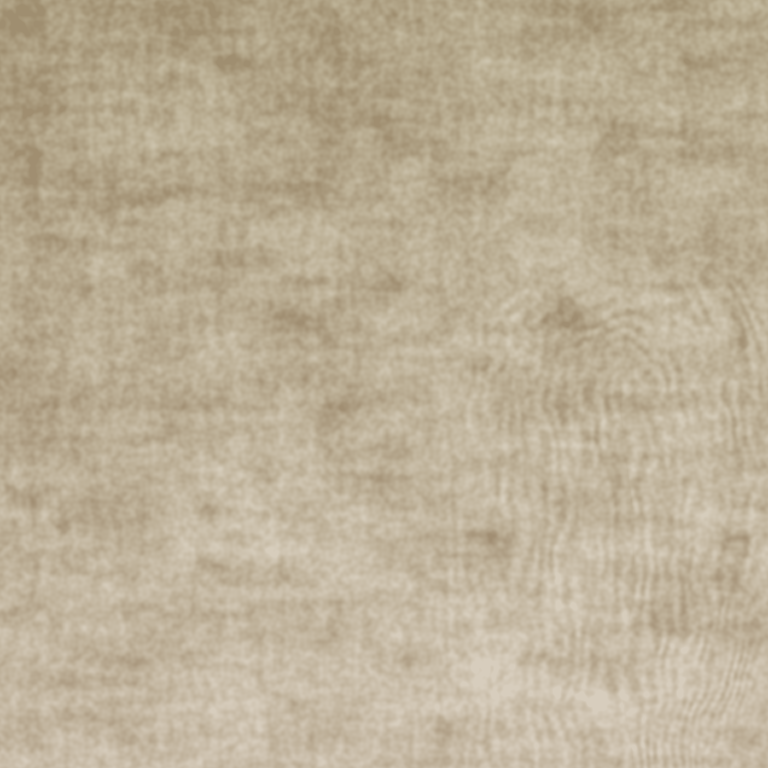
Write a WebGL 1 fragment shader that draws this texture.

```glsl
precision highp float;

uniform vec2 u_resolution;

vec2 gradientAt(vec2 cell) {
  vec3 q = fract(vec3(cell.xyx) * vec3(0.1031, 0.1030, 0.0973));
  q += dot(q, q.yzx + 33.33);
  float angle = 6.2832 * fract((q.x + q.y) * q.z);
  return vec2(cos(angle), sin(angle));
}

float gradientNoise(vec2 p) {
  vec2 i = floor(p);
  vec2 f = p - i;
  vec2 u = f * f * f * (f * (f * 6.0 - 15.0) + 10.0);
  float a = dot(gradientAt(i), f);
  float b = dot(gradientAt(i + vec2(1.0, 0.0)), f - vec2(1.0, 0.0));
  float c = dot(gradientAt(i + vec2(0.0, 1.0)), f - vec2(0.0, 1.0));
  float d = dot(gradientAt(i + 1.0), f - 1.0);
  return mix(mix(a, b, u.x), mix(c, d, u.x), u.y);
}

// Broad worn patches, wider than tall
float blotches(vec2 p) {
  float sum = 0.0;
  float amplitude = 0.56;
  vec2 q = p * vec2(3.2, 5.0) + 7.3;
  for (int i = 0; i < 4; i++) {
    sum += amplitude * gradientNoise(q);
    q = q * 2.03 + 19.7;
    amplitude *= 0.83;
  }
  return sum;
}

// Crossed threads, slightly bowed
float weave(vec2 p) {
  vec2 q = p + 0.012 * vec2(gradientNoise(p * 5.0 + 40.0), gradientNoise(p * 4.0 + 60.0));
  float across = gradientNoise(q * vec2(7.0, 58.0) + 11.0);
  float down = gradientNoise(q * vec2(60.0, 8.0) + 83.0);
  return 0.46 * across + 0.42 * down;
}

float grain(vec2 p) {
  return 0.6 * gradientNoise(p * 78.0 + 5.0) + 0.42 * gradientNoise(p * 132.0 + 31.0);
}

// Arched creases that run down into near-vertical ripples
float creases(vec2 p) {
  vec2 warp = vec2(gradientNoise(p * 7.0 + 21.0), gradientNoise(p * 6.0 + 52.0));
  vec2 q = p - vec2(0.82, 0.5) + 0.025 * warp;
  q.x += 0.5 * max(-q.y - 0.2, 0.0) * smoothstep(0.0, 0.2, q.x);
  float radius = length(vec2(q.x, max(q.y, 0.0)));
  float wave = sin(radius * 310.0 + 6.0 * gradientNoise(p * vec2(24.0, 18.0) + 3.0));
  float area = smoothstep(0.3, 0.14, radius) * smoothstep(0.17, 0.1, q.y);
  float patches = 0.35 + 0.65 * smoothstep(-0.3, 0.3, gradientNoise(p * vec2(20.0, 14.0) + 71.0));
  return area * patches * wave;
}

void main() {
  vec2 p = gl_FragCoord.xy / u_resolution.y;

  float tone = 0.56 + 0.95 * (0.5 - p.y) + 0.32 * (p.x - 0.5);
  tone += blotches(p) + weave(p) + grain(p) + 0.3 * creases(p);

  // Small dark stains
  tone -= 0.5 * smoothstep(0.22, 0.5, gradientNoise(p * vec2(13.0, 18.0) + 27.0));

  vec3 darkFlax = vec3(0.69, 0.63, 0.525);
  vec3 flax = vec3(0.74, 0.69, 0.59);
  vec3 paleFlax = vec3(0.785, 0.742, 0.655);
  vec3 color = tone < 0.5
    ? mix(darkFlax, flax, 2.0 * max(tone, -0.6))
    : mix(flax, paleFlax, 2.0 * min(tone, 1.6) - 1.0);

  // Greener at the top, rosier at the bottom
  color += vec3(0.012, 0.0, 0.02) * (0.5 - p.y);
  gl_FragColor = vec4(color, 1.0);
}
```
